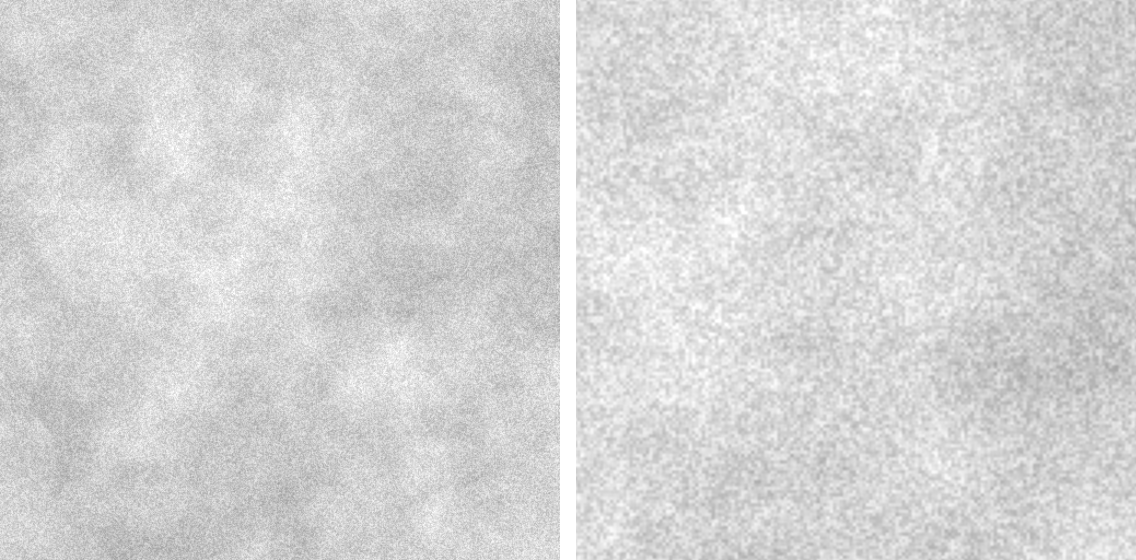
Left, the full canvas; right, a detail of the centre.
Write a Shadertoy shader that draws this texture.

```glsl
// Pale grey concrete: cloudy mottling under a fine, sandy grain.

const vec3  BASE_COLOR      = vec3(0.816);
const float MOTTLE_SCALE    = 4.5;    // broadest blotches per canvas height
const float MOTTLE_CONTRAST = 0.112;
const float MOTTLE_ROUGH    = 0.74;   // strength kept by each finer octave
const int   MOTTLE_OCTAVES  = 6;
const float FINE_SCALE      = 512.0;  // grains per canvas height
const float FINE_CONTRAST   = 0.145;
const float COARSE_SCALE    = 310.0;
const float COARSE_CONTRAST = 0.11;

// Rotation that hides the lattice directions
const mat2 TURN = mat2(0.8, 0.6, -0.6, 0.8);

// Integer hash of a lattice cell, 0 to 1
float hash(ivec2 cell, uint seed) {
    uint h = uint(cell.x) * 0x9E3779B1u ^ uint(cell.y) * 0x85EBCA77u ^ seed * 0xC2B2AE3Du;
    h = (h ^ (h >> 16)) * 0x7FEB352Du;
    h = (h ^ (h >> 15)) * 0x846CA68Bu;
    h ^= h >> 16;
    return float(h >> 8) / 16777216.0;
}

// Smooth value noise centred on zero
float noise(vec2 p, uint seed) {
    ivec2 cell = ivec2(floor(p));
    vec2 f = fract(p);
    f = f * f * (3.0 - 2.0 * f);
    float low  = mix(hash(cell, seed), hash(cell + ivec2(1, 0), seed), f.x);
    float high = mix(hash(cell + ivec2(0, 1), seed), hash(cell + ivec2(1, 1), seed), f.x);
    return mix(low, high, f.y) - 0.5;
}

// Rough cloud layers from broad blotches to small clots
float mottle(vec2 uv) {
    vec2 p = TURN * uv * MOTTLE_SCALE;
    float sum = 0.0;
    float weight = 1.0;
    for (int i = 0; i < MOTTLE_OCTAVES; i++) {
        sum += weight * noise(p, uint(i) + 1u);
        p = TURN * p * 2.03 + 7.3;
        weight *= MOTTLE_ROUGH;
    }
    return sum;
}

void mainImage(out vec4 fragColor, in vec2 fragCoord) {
    vec2 uv = fragCoord / iResolution.y;

    // Blotches
    float shade = MOTTLE_CONTRAST * mottle(uv);

    // Sandy grain in two sizes
    shade += FINE_CONTRAST * noise(uv * FINE_SCALE - 0.5, 21u);
    shade += COARSE_CONTRAST * noise(TURN * uv * COARSE_SCALE, 22u);

    fragColor = vec4(clamp(BASE_COLOR + shade, 0.0, 1.0), 1.0);
}
```
